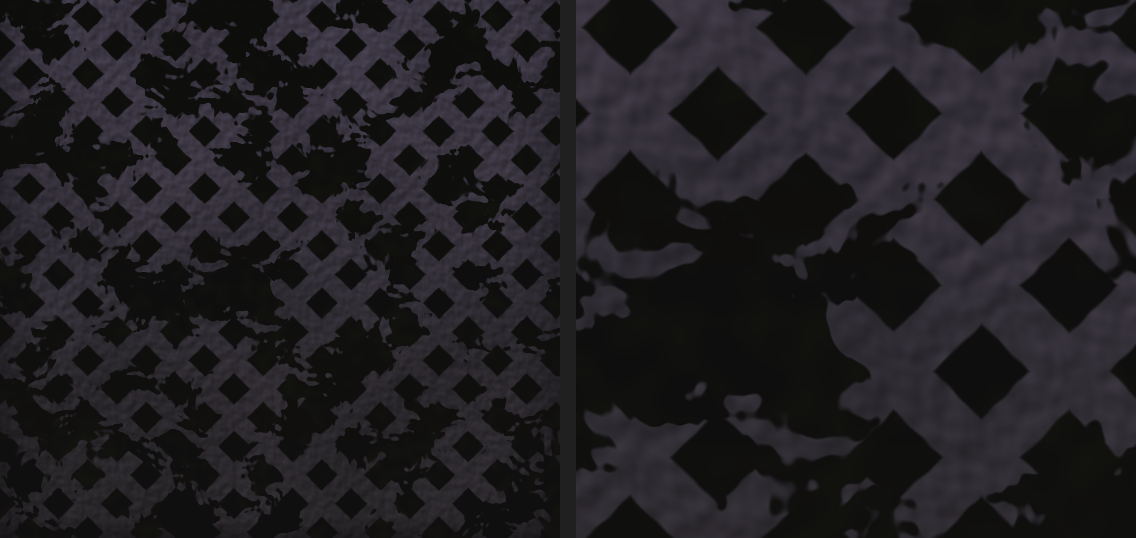
Left, the full canvas; right, a detail of the centre.
This pattern is drawn by a WebGL 2 fragment shader. Its source:

```glsl
#version 300 es
precision highp float;
// Worn, dusky violet lattice of diagonal bars with black diamond holes.

uniform vec2 u_resolution;
out vec4 outColor;

// Lengths are fractions of the canvas height.
const vec2 PERIOD = vec2(0.1088, 0.1065);   // diamond spacing across and down
const vec2 ANCHOR = vec2(0.0542, 0.7561);   // centre of one diamond
const float HOLE_HALF = 0.275;              // half the hole side, in cells
const float EDGE_WOBBLE = 0.022;
const float EDGE_SOFT = 0.018;
const float WEAR_LEVEL = 0.20;              // higher keeps more paint
const float WEAR_SOFT = 0.045;
const float PATCH_FREQ = 7.5;
const vec2 FLECK_FREQ = vec2(36.0, 64.0);
const float GRAIN_FREQ = 62.0;
const float RELIEF = 0.24;
const vec2 LIGHT_STEP = vec2(-0.0022, 0.0032);
const vec3 PAINT_TOP = vec3(0.232, 0.212, 0.262);
const vec3 PAINT_BOTTOM = vec3(0.162, 0.150, 0.166);
const vec3 BLACK_TOP = vec3(0.051, 0.052, 0.047);
const vec3 BLACK_BOTTOM = vec3(0.064, 0.060, 0.059);
const vec3 MOSS = vec3(0.012, 0.018, 0.002);

vec2 gradient(vec2 cell) {
    vec3 h = fract(cell.xyx * vec3(0.1031, 0.1030, 0.0973));
    h += dot(h, h.yzx + 33.33);
    float angle = 6.28319 * fract((h.x + h.y) * h.z);
    return vec2(cos(angle), sin(angle));
}

// Gradient noise, roughly -0.7 to 0.7
float noise(vec2 p) {
    vec2 i = floor(p), f = p - i;
    vec2 s = f * f * f * (f * (f * 6.0 - 15.0) + 10.0);
    vec2 e = vec2(1.0, 0.0);
    float low = mix(dot(gradient(i), f), dot(gradient(i + e), f - e), s.x);
    float high = mix(dot(gradient(i + e.yx), f - e.yx),
                     dot(gradient(i + 1.0), f - 1.0), s.x);
    return mix(low, high, s.y);
}

// Signed distance to the nearest diamond in cells, negative inside
float diamondDistance(vec2 p) {
    vec2 q = (p - ANCHOR) / PERIOD;
    vec2 cell = abs(fract(vec2(q.x + q.y, q.x - q.y) + 0.5) - 0.5);
    return max(cell.x, cell.y) - HOLE_HALF;
}

// Broad patches with ragged, streaky borders
float wearField(vec2 p) {
    vec2 warp = vec2(noise(p * 13.0 + 31.7), noise(p * 13.0 + 74.3));
    vec2 q = p + 0.028 * warp;
    float patches = noise(q * PATCH_FREQ + 17.0)
                  + 0.5 * noise(q * PATCH_FREQ * 2.1 + 53.0);
    float flecks = 0.42 * noise(q * FLECK_FREQ + 9.0)
                 + 0.20 * noise(q * FLECK_FREQ.yx * 1.7 + 41.0);
    return patches + flecks;
}

// Pebbled surface height
float grain(vec2 p) {
    return noise(p * GRAIN_FREQ) + 0.45 * noise(p * GRAIN_FREQ * 2.0 + 23.0);
}

void main() {
    vec2 p = gl_FragCoord.xy / u_resolution.y;
    vec2 uv = gl_FragCoord.xy / u_resolution;
    float pixel = 1.0 / u_resolution.y;

    // Bars with slightly uneven edges
    float edge = diamondDistance(p) + EDGE_WOBBLE * noise(p * 75.0 + 5.0);
    float soft = max(EDGE_SOFT, pixel * length(1.0 / PERIOD));
    float bars = smoothstep(-soft, soft, edge);

    // Paint wears away a little sooner beside the holes
    float wear = wearField(p) + 0.10 * (1.0 - smoothstep(0.0, 0.16, edge));
    float wearSoft = max(WEAR_SOFT, 12.0 * pixel);
    float intact = 1.0 - smoothstep(-wearSoft, wearSoft, wear - WEAR_LEVEL);

    // Embossed paint, brighter toward the top
    float relief = grain(p + LIGHT_STEP) - grain(p - LIGHT_STEP);
    vec3 paint = mix(PAINT_BOTTOM, PAINT_TOP, smoothstep(0.05, 0.95, uv.y));
    paint *= 1.0 - RELIEF * relief + 0.16 * noise(p * 5.0 + 88.0);
    float sides = smoothstep(-0.06, 0.09, uv.x) * smoothstep(-0.08, 0.10, 1.0 - uv.x);
    paint *= mix(0.62, 1.0, sides) * mix(0.75, 1.0, smoothstep(0.0, 0.04, uv.y));

    // Black backing with a faint green bloom
    vec3 black = mix(BLACK_BOTTOM, BLACK_TOP, uv.y);
    black += MOSS * max(0.0, noise(p * 40.0 + 61.0) + noise(p * 9.0 + 3.0));

    outColor = vec4(mix(black, paint, bars * intact), 1.0);
}
```
